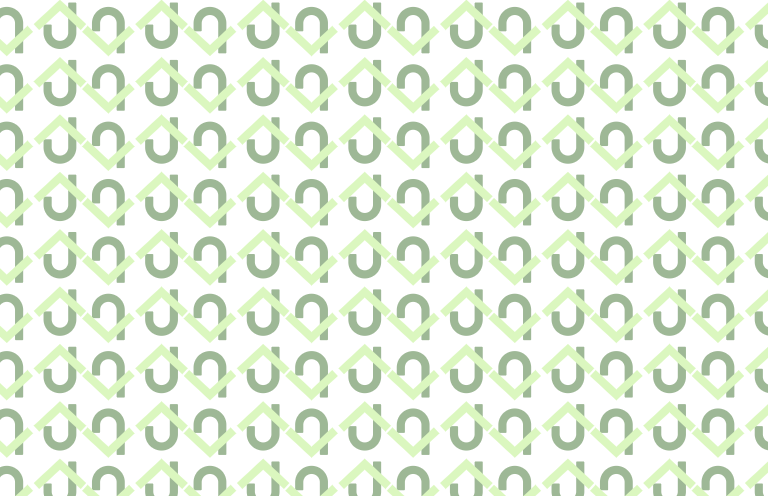
Write a Shadertoy shader that draws this pattern.

```glsl
// Rows of pale green zigzags over grey-green hooks, alternately upright and flipped.

const float ROWS = 8.646;                 // repeats down the canvas
const vec2 CELL = vec2(1.771, 1.0);       // repeat size, in row heights
const vec2 UPRIGHT = vec2(6.358, 5.078);  // bowl centre of an upright hook
const vec2 FLIPPED = vec2(7.202, 5.240);  // bowl centre of a flipped hook

const vec3 PAPER = vec3(1.0);
const vec3 SAGE = vec3(0.62, 0.72, 0.59);
const vec3 LIME = vec3(0.86, 0.97, 0.75);

// Intersection of two half-spaces with a rounded corner
float roundMax(vec2 d, float radius) {
    d += radius;
    return min(max(d.x, d.y), 0.0) + length(max(d, 0.0)) - radius;
}

// Half-ring bowl with a short left leg and a long right leg
float hook(vec2 p, float radius, float halfWidth, vec2 legTops) {
    float side = abs(length(vec2(p.x, min(p.y, 0.0))) - radius) - halfWidth;
    float top = p.y - (p.x < 0.0 ? legTops.x : legTops.y);
    return roundMax(vec2(side, top), 0.018);
}

// Mitred peak at the origin with square-cut ends
float chevron(vec2 p, vec2 arm, float halfWidth) {
    p.x = abs(p.x);
    vec2 along = normalize(arm);
    float across = abs(dot(p, vec2(-along.y, along.x)));
    return max(across - halfWidth, dot(p, along) - length(arm));
}

// Wrap into one cell, centred on the motif's vertical extent
vec2 wrapCell(vec2 p, vec2 middle) {
    return (fract((p - middle) / CELL + 0.5) - 0.5) * CELL + middle;
}

float coverage(float d, float pixel) {
    return clamp(0.5 - d / pixel, 0.0, 1.0);
}

// Coverage of the hook (x) and its chevron (y)
vec2 motif(vec2 p, float pixel) {
    p = wrapCell(p, vec2(0.0, 0.146));
    float hookDist = hook(p, 0.215, 0.071, vec2(0.14, 0.524));
    float peakDist = chevron(p - vec2(0.0, 0.477), vec2(0.41, -0.381), 0.071);
    return vec2(coverage(hookDist, pixel), coverage(peakDist, pixel));
}

void mainImage(out vec4 fragColor, in vec2 fragCoord) {
    float pixel = ROWS / iResolution.y;
    vec2 p = fragCoord * pixel;

    // Upright motif and its glide reflection
    vec2 upright = motif(p - UPRIGHT, pixel);
    vec2 flipped = motif((p - FLIPPED) * vec2(1.0, -1.0), pixel);
    vec2 ink = max(upright, flipped);

    // Zigzag lies over the hooks
    vec3 color = mix(PAPER, SAGE, ink.x);
    color = mix(color, LIME, ink.y);
    fragColor = vec4(color, 1.0);
}
```
